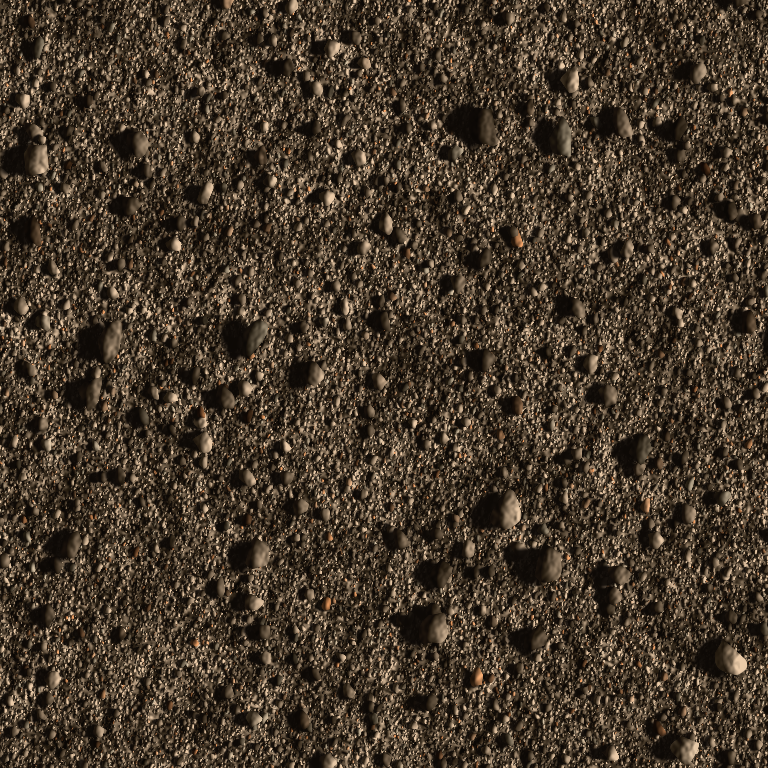
A three.js fragment shader for this texture:

```glsl
// Gravelly soil under low light from the right: layers of chipped stones,
// from fine grit up to sparse pebbles, lie on rough dark earth. Each stone is
// a lit dome with a shadow to its left; a noise relief shades it all.
varying vec2 vUv;

const vec3 LIGHT = vec3(0.80, -0.12, 0.40);
const vec3 RUST_TINT = vec3(1.06, 0.82, 0.62);
const vec3 SLATE_TINT = vec3(0.91, 0.96, 0.98);
const float AMBIENT = 0.13;
const float SHADOW_TONE = 0.05;
const float EDGE_WIDTH = 0.0010;

// Four random values for a cell
vec4 hash4(vec2 cell) {
  vec4 p = fract(cell.xyxy * vec4(0.1031, 0.1030, 0.0973, 0.1099));
  p += dot(p, p.wzxy + 33.33);
  return fract((p.xxyz + p.yzzw) * p.zywx);
}

float valueNoise(vec2 p) {
  vec2 cell = floor(p);
  vec2 f = fract(p);
  f = f * f * (3.0 - 2.0 * f);
  float low = mix(hash4(cell).x, hash4(cell + vec2(1.0, 0.0)).x, f.x);
  float high = mix(hash4(cell + vec2(0.0, 1.0)).x, hash4(cell + vec2(1.0)).x, f.x);
  return mix(low, high, f.y);
}

vec2 rotate(vec2 p, float angle) {
  float c = cos(angle);
  float s = sin(angle);
  return vec2(c * p.x - s * p.y, s * p.x + c * p.y);
}

// Height of the soil, in three octaves
float soilHeight(vec2 uv) {
  vec2 p = rotate(uv, 0.5) * vec2(46.0, 40.0);
  return 0.5 * valueNoise(p) + 0.3 * valueNoise(rotate(p, 0.9) * 2.1 + 19.0)
       + 0.2 * valueNoise(rotate(p, 1.9) * 4.6 + 47.0);
}

// Warm brown ramp from near black to pale sand, with soft highlights
vec3 earth(float tone) {
  float t = clamp(tone / (1.0 + 0.22 * tone * tone), 0.04, 0.92);
  return vec3(t, max(0.885 * t - 0.02, 0.68 * t), max(0.77 * t - 0.05, 0.42 * t));
}

// Filled disc of unit radius with a soft rim
float softDisc(float dist, float softness) {
  return 1.0 - smoothstep(1.0 - softness, 1.0 + softness, dist);
}

// Distance to a lumpy outline of about unit radius with two chipped sides
float chippedDistance(vec2 q, vec4 rnd) {
  float angle = atan(q.y, q.x + 0.0001);
  float lumps = 0.10 * cos(3.0 * angle + 6.28 * rnd.x)
              + 0.05 * cos(5.0 * angle + 6.28 * rnd.y);
  float chips = max(cos(angle + 6.28 * rnd.z), cos(angle + 6.28 * rnd.w));
  return length(q) * max(1.0 + lumps, 1.35 * chips);
}

// One layer of stones; radii are in cells, reach is the shadow's shift in radii
vec3 addStones(vec3 color, vec2 uv, float scale, float density, vec2 radii,
               vec2 albedo, float reach, float relief, float seed) {
  vec2 p = uv * scale;
  vec2 home = floor(p);
  for (int j = -1; j <= 1; j++) {
    for (int i = -1; i <= 1; i++) {
      vec2 cell = home + vec2(float(i), float(j));
      vec4 place = hash4(cell + seed * 37.0);
      vec4 look = hash4(cell + seed * 37.0 + 411.0);
      if (place.z < density) {
        // Size and position
        float radius = mix(radii.x, radii.y, place.w * place.w);
        vec2 size = radius * vec2(1.0, mix(0.95, 1.65, look.x));
        vec2 offset = p - cell - mix(vec2(0.08), vec2(0.92), place.xy);
        float softness = 0.5 * EDGE_WIDTH * scale / radius;

        // Cast shadow
        vec2 shade = (offset + vec2(reach * radius, 0.0))
                   / (size * vec2(1.0 + 0.4 * reach, 1.0));
        float shadow = softDisc(chippedDistance(shade, look.zwxy), softness + 0.18);
        color = mix(color, earth(SHADOW_TONE), mix(0.55, 0.95, min(reach, 1.0)) * shadow);

        // Lit dome
        float turn = (look.y - 0.5) * 1.3;
        vec2 q = rotate(offset, turn) / size;
        float dist = chippedDistance(q, look);
        vec2 slope = rotate(q, -turn);
        float height = sqrt(max(1.0 - dist * dist, 0.0));
        float light = AMBIENT + max(dot(vec3(slope, height), LIGHT), 0.0);
        float tone = mix(albedo.x, albedo.y, look.z * look.z) * light * relief;
        vec3 tint = mix(vec3(1.0), RUST_TINT, smoothstep(0.88, 1.0, look.w));
        tint = mix(SLATE_TINT, tint, smoothstep(0.04, 0.18, look.w));
        color = mix(color, earth(tone) * tint, softDisc(dist, softness));
      }
    }
  }
  return color;
}

void main() {
  // Relief: slopes facing right are lit, broad clumps vary in brightness
  float rise = soilHeight(vUv) - soilHeight(vUv + vec2(0.003, 0.0));
  float clumps = mix(0.62, 1.34, valueNoise(rotate(vUv, 0.7) * 29.0));
  float relief = clamp(1.0 + 5.5 * rise, 0.25, 1.9) * clumps;
  float gentle = mix(1.0, relief, 0.65);

  // Uneven earth between the stones
  float grit = valueNoise(rotate(vUv, 0.4) * 270.0);
  vec3 color = earth((0.04 + 0.58 * grit) * relief);

  // Grit, gravel and pebbles, fine to coarse, on slightly turned grids
  vec2 left = rotate(vUv, 0.19);
  vec2 right = rotate(vUv, -0.15);
  color = addStones(color, left, 211.0, 0.82, vec2(0.24, 0.56), vec2(0.64, 1.60), 0.30, relief, 1.0);
  color = addStones(color, right, 125.0, 0.44, vec2(0.20, 0.44), vec2(0.58, 1.40), 0.50, relief, 2.0);
  color = addStones(color, left, 63.0, 0.36, vec2(0.17, 0.36), vec2(0.50, 1.25), 0.80, gentle, 3.0);
  color = addStones(color, right, 29.0, 0.28, vec2(0.15, 0.30), vec2(0.46, 1.25), 1.00, gentle, 4.0);
  color = addStones(color, vUv, 13.0, 0.27, vec2(0.13, 0.25), vec2(0.46, 1.30), 1.15, gentle, 5.0);

  gl_FragColor = vec4(color, 1.0);
}
```
